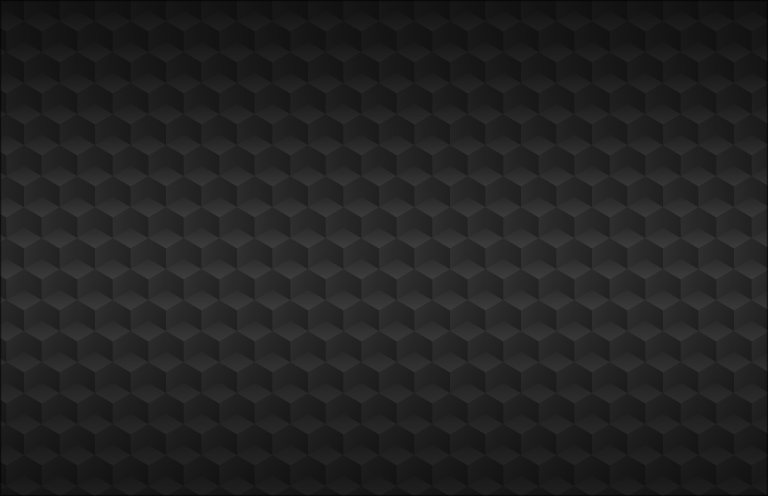
A Shadertoy shader for this pattern:

```glsl
// Dark wall of stacked isometric cubes under a soft horizontal band of light.

// Grey of the cube face at q, where cubes are one unit wide and rows one unit apart.
float cubeShade(vec2 q) {
    float row = ceil(q.y - 1.0 / 3.0);
    float dx = fract(q.x - 0.5 * mod(row, 2.0) + 0.5) - 0.5;
    float dy = q.y - row;

    // Above the lid's rear edges lies the cube of the next row up
    if (dy > (1.0 - 2.0 * abs(dx)) / 3.0) {
        dx -= dx > 0.0 ? 0.5 : -0.5;
        dy -= 1.0;
    }
    float side = 2.0 * abs(dx);

    // Lid brightens toward its front corner
    if (dy > (side - 1.0) / 3.0) return mix(0.245, 0.175, clamp(0.5 + 1.5 * dy, 0.0, 1.0));

    // Left wall darkens toward the front edge, right wall away from it
    float depth = clamp(-dy, 0.0, 1.0);
    float wall = dx < 0.0 ? mix(0.138, 0.163, side) : mix(0.192, 0.160, side);
    return wall + 0.012 * (0.6 - depth);
}

// Light strongest just below mid height, falling off to both ends.
float bandLight(vec2 uv) {
    float d = uv.y - 0.46;
    float sides = 1.0 - 0.06 * pow(abs(2.0 * uv.x - 1.0), 3.0);
    return mix(0.38, 1.0, exp(-7.0 * d * d)) * sides;
}

void mainImage(out vec4 fragColor, in vec2 fragCoord) {
    vec2 uv = fragCoord / iResolution.xy;

    // Average a 3x3 grid of samples to smooth the face edges
    float grey = 0.0;
    for (int i = 0; i < 9; i++) {
        vec2 offset = (vec2(i % 3, i / 3) - 1.0) / 3.0;
        vec2 p = 16.0 * (fragCoord + offset) / iResolution.y;
        grey += cubeShade(vec2((p.x - 8.79) / 1.145, p.y - 0.32)) / 9.0;
    }
    grey *= bandLight(uv);

    // Thin dark frame
    vec2 margin = min(fragCoord, iResolution.xy - fragCoord) / iResolution.y;
    grey *= mix(0.45, 1.0, smoothstep(0.001, 0.004, min(margin.x, margin.y)));

    fragColor = vec4(vec3(grey), 1.0);
}
```
